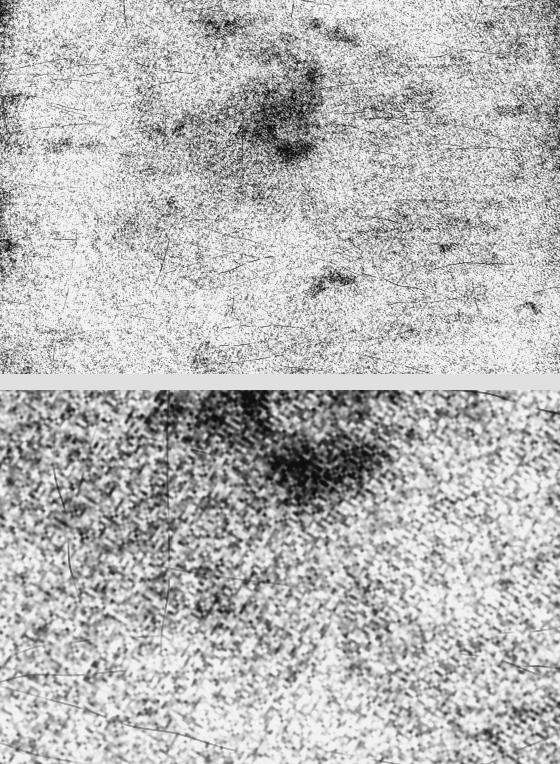
Top: the whole. Bottom: its middle third, enlarged.
This texture is drawn by a WebGL 1 fragment shader. Its source:

```glsl
precision highp float;
// Worn, grainy surface: dark grit on pale paper, with stains and scratches.
// A density field (clouds, stains, worn edges) shifts the threshold of fine
// noise, so grit thickens in dark areas; hashed hairline scratches lie on top.
uniform vec2 u_resolution;

#define PAPER 0.95
#define INK 0.06
#define THRESHOLD 0.75
#define SOFTNESS 0.44
#define GRAIN_FREQ 330.0
#define CLOUD_AMOUNT 0.34
#define STAIN_AMOUNT 0.28
#define BLOT_AMOUNT 0.46
#define EDGE_AMOUNT 0.25
#define SCRATCH_AMOUNT 0.65
#define SCRATCHES 84
#define BLOTS 26

float hash(vec2 p) {
  return fract(sin(dot(p, vec2(127.1, 311.7))) * 43758.5453);
}

float noise(vec2 p) {
  vec2 i = floor(p);
  vec2 f = fract(p);
  f = f * f * (3.0 - 2.0 * f);
  float low = mix(hash(i), hash(i + vec2(1.0, 0.0)), f.x);
  float high = mix(hash(i + vec2(0.0, 1.0)), hash(i + vec2(1.0, 1.0)), f.x);
  return mix(low, high, f.y);
}

mat2 rotation(float a) {
  return mat2(cos(a), sin(a), -sin(a), cos(a));
}

float fbm(vec2 p) {
  float sum = 0.0;
  float weight = 0.5;
  for (int i = 0; i < 4; i++) {
    sum += weight * noise(p);
    p = rotation(0.6) * p * 2.1 + 7.3;
    weight *= 0.5;
  }
  return sum / 0.9375;
}

// Box mask with a soft border, 1 inside
float softBox(vec2 p, vec2 center, vec2 halfSize, float soft) {
  vec2 d = abs(p - center) - halfSize;
  vec2 m = 1.0 - smoothstep(vec2(-soft), vec2(soft), d);
  return m.x * m.y;
}

// Dark central stain with a wide, fainter halo below and to its left
float stains(vec2 p, vec2 warp) {
  vec2 q = p + warp * 0.16;
  float core = softBox(q, vec2(0.775, 0.70), vec2(0.09, 0.075), 0.045);
  float halo = softBox(q, vec2(0.68, 0.59), vec2(0.15, 0.17), 0.08);
  float streak = noise(p * vec2(70.0, 9.0)) - 0.5;
  return core * (0.85 + 0.7 * streak) + 0.48 * halo;
}

// Small ragged blots, a few of them strong
float blots(vec2 p, vec2 warp, float aspect) {
  float sum = 0.0;
  for (int i = 0; i < BLOTS; i++) {
    float id = float(i);
    vec2 center = vec2(hash(vec2(id, 1.7)) * aspect, hash(vec2(id, 5.3)));
    float radius = mix(0.012, 0.036, hash(vec2(id, 9.1)));
    vec2 d = (p - center + warp * 0.09) / (radius * vec2(1.3, 0.85));
    float strength = hash(vec2(id, 3.9));
    sum = max(sum, exp(-dot(d, d)) * (0.25 + 0.75 * strength * strength));
  }
  return sum;
}

// Worn left and right borders and dark corners
float wornEdges(vec2 p, float aspect, float cloud) {
  float left = exp(-p.x / 0.035);
  float right = 0.6 * exp(-(aspect - p.x) / 0.04);
  float corner = exp(-length(vec2(aspect, 1.0) - p) / 0.10);
  corner += 0.6 * exp(-length(p) / 0.08);
  return (left + right) * smoothstep(0.25, 0.7, cloud) * 1.4 + corner;
}

// Broken curved hairlines, mostly level, every sixth one upright
float scratches(vec2 p, float aspect, float pixel) {
  float sum = 0.0;
  for (int i = 0; i < SCRATCHES; i++) {
    float id = float(i) + 0.5;
    vec2 center = vec2(hash(vec2(id, 2.1)) * aspect, hash(vec2(id, 6.7)));
    float upright = step(5.0, mod(float(i), 6.0));
    float angle = (hash(vec2(id, 8.3)) - 0.5) * 0.7 + upright * 1.57;
    vec2 q = rotation(angle) * (p - center);
    float reach = mix(0.03, 0.17, hash(vec2(id, 4.4)));
    float bend = (hash(vec2(id, 7.9)) - 0.5) * 0.25 / reach;
    float wobble = 0.008 * (noise(vec2(q.x * 22.0, id * 3.7)) - 0.5);
    float d = abs(q.y - bend * q.x * q.x - wobble);
    float line = 1.0 - smoothstep(0.0004, 0.0008 + 0.6 * pixel, d);
    float ends = 1.0 - smoothstep(0.6 * reach, reach, abs(q.x));
    float breaks = smoothstep(0.2, 0.6, noise(vec2(q.x * 75.0, id)));
    sum = max(sum, line * ends * breaks * mix(0.4, 1.0, hash(vec2(id, 0.6))));
  }
  return sum;
}

void main() {
  vec2 p = gl_FragCoord.xy / u_resolution.y;
  float aspect = u_resolution.x / u_resolution.y;
  float cloud = fbm(p * 5.0 + 3.1);
  vec2 warp = vec2(fbm(p * 17.0), fbm(p * 17.0 + 31.0)) - 0.5;

  // Density of the grit
  float density = CLOUD_AMOUNT * (cloud - 0.5);
  density += 0.15 * smoothstep(0.56, 0.80, fbm(p * vec2(13.0, 20.0) + 19.0));
  density += 0.09 * (noise(p * vec2(14.0, 90.0)) - 0.5);
  density += 0.12 * (noise(p * 62.0) - 0.5);
  density += STAIN_AMOUNT * stains(p, warp);
  density += BLOT_AMOUNT * blots(p, warp, aspect);
  density += EDGE_AMOUNT * wornEdges(p, aspect, cloud);

  // Fine grit, cut by the density
  float grain = 0.51 * noise(rotation(0.55) * p * GRAIN_FREQ);
  grain += 0.35 * noise(rotation(1.2) * p * GRAIN_FREQ * 0.65 + 11.0) + 0.07;
  float ink = smoothstep(-SOFTNESS, SOFTNESS, grain + density - THRESHOLD);

  float line = SCRATCH_AMOUNT * scratches(p, aspect, 1.0 / u_resolution.y);
  ink = 1.0 - (1.0 - ink) * (1.0 - line);
  gl_FragColor = vec4(vec3(mix(PAPER, INK, ink)), 1.0);
}
```
